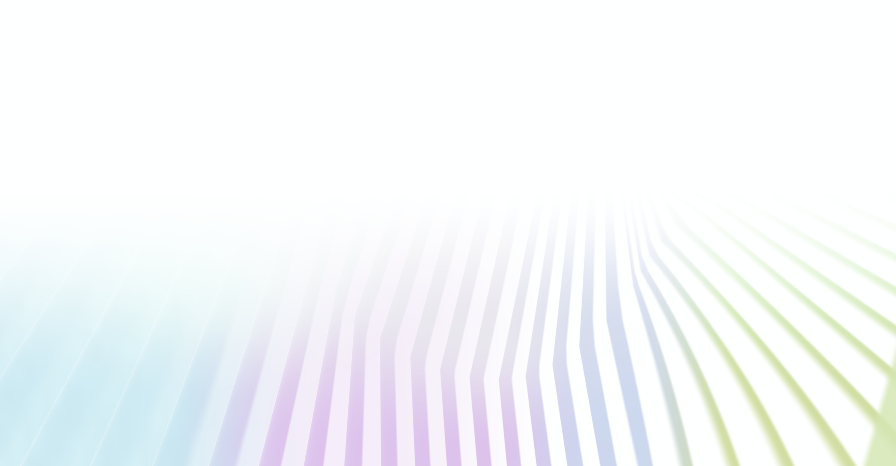
Reproduce this background procedurally as a WebGL 1 fragment shader.

```glsl
precision highp float;
// Pale fan of bent pastel ribs rising from the lower edge and fading into white.

uniform vec2 u_resolution;

const vec2 GRID = vec2(768.0, 400.0);   // design units, y runs down
const float FADE_TOP = 160.0;           // ribs are invisible above this height
const float CREASE_Y = 326.0;           // lowest point of the crease
const float RIB_STEP = 25.3;            // rib spacing at the lower edge

const vec3 WHITE = vec3(0.995, 1.0, 1.0);
const vec3 SKY = vec3(0.77, 0.895, 0.94);
const vec3 PALE_SKY = vec3(0.83, 0.935, 0.96);
const vec3 VIOLET = vec3(0.865, 0.765, 0.925);
const vec3 LILAC = vec3(0.96, 0.93, 0.975);
const vec3 MIST = vec3(0.915, 0.905, 0.935);
const vec3 BLUE = vec3(0.80, 0.845, 0.935);
const vec3 OLIVE = vec3(0.82, 0.87, 0.64);
const vec3 LEAF = vec3(0.86, 0.95, 0.80);
const vec3 MINT = vec3(0.90, 0.98, 0.955);

float hash(vec2 p) {
    return fract(sin(dot(p, vec2(127.1, 311.7))) * 43758.55);
}

float noise(vec2 p) {
    vec2 i = floor(p);
    vec2 f = fract(p);
    f = f * f * (3.0 - 2.0 * f);
    return mix(mix(hash(i), hash(i + vec2(1.0, 0.0)), f.x),
               mix(hash(i + vec2(0.0, 1.0)), hash(i + 1.0), f.x), f.y);
}

// Height at which rib i bends
float creaseHeight(float i) {
    float left = min(i, 0.0);
    float right = clamp(i, 0.0, 5.0);
    float h = CREASE_Y - 2.2 * left * left - 3.2 * right * right - 13.0 * max(i - 5.0, 0.0);
    return max(h, 180.0);
}

// Horizontal place of rib edge i at height y: top, crease and foot joined by lines.
float ribEdge(float i, float y) {
    float left = min(i, 0.0);
    float right = clamp(i, 0.0, 5.0);
    float far = max(i - 5.0, 0.0);
    float tail = 6.0 * far + 0.17 * far * far * far;
    float leftCube = left * left * left;
    float bendY = creaseHeight(i);

    float foot = 434.0 + RIB_STEP * i + (i < 0.0 ? 0.104 : 0.15) * i * i * i;
    float top = 458.0 + 23.0 * left + 0.05 * leftCube + 15.0 * right + tail;
    float crease = 427.0 + 25.0 * left + 0.03 * leftCube + 23.0 * right + tail;
    float straight = mix(top, foot, (bendY - 175.0) / (GRID.y - 175.0));
    crease = mix(crease, straight, smoothstep(4.0, 7.0, -i));

    float upper = mix(top, crease, (y - 175.0) / (bendY - 175.0));
    float t = (y - bendY) / (GRID.y - bendY);
    float bow = 40.0 * smoothstep(4.0, 8.0, i) * (1.0 - smoothstep(8.0, 11.0, i));
    float lower = mix(crease, foot, t) + bow * t * (1.0 - t);
    return y < bendY ? upper : lower;
}

void main() {
    vec2 uv = gl_FragCoord.xy / u_resolution;
    vec2 p = vec2(uv.x, 1.0 - uv.y) * GRID;
    float pixel = GRID.x / u_resolution.x;
    float y = max(p.y, FADE_TOP);

    // Find the rib under this point
    float phase = 0.0;
    float width = 30.0;
    float index = 0.0;
    float edge = ribEdge(-18.0, y);
    for (int k = -18; k < 16; k++) {
        float next = ribEdge(float(k) + 1.0, y);
        if (p.x >= edge && p.x < next) {
            width = max(next - edge, 0.5);
            phase = (p.x - edge) / width;
            index = float(k);
        }
        edge = next;
    }

    // Shaded face: crisp in the centre, rounded on the right, faint on the left
    float rightSide = smoothstep(500.0, 620.0, p.x);
    float leftSide = 1.0 - smoothstep(130.0, 260.0, p.x);
    float duty = mix(0.5, 0.33, rightSide);
    float soft = 1.2 * pixel / width;
    float shade = smoothstep(0.0, soft + 0.24 * rightSide, phase)
                * (1.0 - smoothstep(duty - soft, duty + soft + 0.06 * rightSide + 0.3 * leftSide, phase));
    shade *= mix(1.0, 0.35 + 0.45 * hash(vec2(index, 3.0)), leftSide);

    // Shaded colours, greyer above the crease
    float bendY = max(creaseHeight(index + phase), 265.0);
    float below = smoothstep(bendY - 35.0, GRID.y - 15.0, p.y);
    float blueSide = smoothstep(415.0, 520.0, p.x);
    vec3 dark = mix(SKY, mix(MIST, VIOLET, below), smoothstep(140.0, 250.0, p.x));
    dark = mix(dark, mix(mix(MIST, BLUE, 0.6), BLUE, below), blueSide);
    vec3 green = mix(LEAF, OLIVE, smoothstep(210.0, 350.0, p.y));
    dark = mix(dark, green, smoothstep(545.0, 630.0, p.x));

    // Lit colours
    vec3 light = mix(PALE_SKY, LILAC, smoothstep(100.0, 290.0, p.x));
    light = mix(light, WHITE, smoothstep(320.0, 490.0, p.x));

    // Mint glow in the upper left
    vec2 glow = (p - vec2(165.0, 235.0)) / vec2(110.0, 60.0);
    float mint = 0.75 * exp(-dot(glow, glow));
    dark = mix(dark, MINT, mint);
    light = mix(light, MINT, mint * 0.8);
    vec3 color = mix(light, dark, shade);

    // Thin highlights and faint grain on the left ribs
    float glint = exp(-phase * width / 2.5) * (1.0 - smoothstep(230.0, 400.0, p.x));
    color = mix(color, WHITE, 0.35 * glint);
    color += 0.012 * leftSide * (noise(p * vec2(0.12, 0.05)) - 0.5);

    // Green sliver at the right border
    float sliver = smoothstep(-2.0, 6.0, p.x - GRID.x + 0.28 * (p.y - 295.0));
    color = mix(color, mix(LEAF, OLIVE, 0.6), 0.85 * sliver);

    // Fade upward into white
    float fadeEnd = mix(345.0, 285.0, smoothstep(200.0, 400.0, p.x));
    float fade = smoothstep(FADE_TOP, fadeEnd, p.y);
    gl_FragColor = vec4(mix(WHITE, color, fade), 1.0);
}
```
